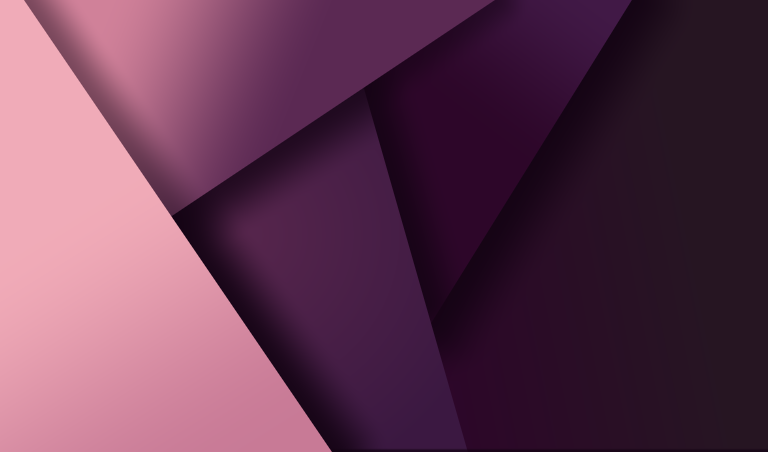
Reproduce this background procedurally as a WebGL 2 fragment shader.

```glsl
#version 300 es
precision highp float;
// Overlapping paper-like panels in pink and plum, with soft cast shadows.

uniform vec2 u_resolution;
out vec4 fragColor;

// Panel edges, in canvas heights; each panel lies to the left of start -> end.
const vec2 PINK_START = vec2(0.7345, 0.0),    PINK_END = vec2(0.053, 1.0);
const vec2 TOP_START = vec2(0.383, 0.524),    TOP_END = vec2(1.095, 1.0);
const vec2 MIDDLE_START = vec2(1.035, 0.0),   MIDDLE_END = vec2(0.805, 0.805);
const vec2 WEDGE_START = vec2(0.958, 0.292),  WEDGE_END = vec2(1.398, 1.0);

// Colours
const vec3 PINK_LIGHT = vec3(0.943, 0.670, 0.720);
const vec3 PINK_DEEP = vec3(0.785, 0.480, 0.590);
const vec3 ROSE = vec3(0.815, 0.505, 0.600);
const vec3 MAUVE = vec3(0.355, 0.160, 0.325);
const vec3 PLUM = vec3(0.340, 0.148, 0.300);
const vec3 VIOLET = vec3(0.230, 0.095, 0.255);
const vec3 WINE = vec3(0.175, 0.025, 0.160);
const vec3 INDIGO = vec3(0.255, 0.098, 0.275);
const vec3 CHARCOAL = vec3(0.150, 0.082, 0.135);
const vec3 SHADOW = vec3(0.075, 0.012, 0.075);

const float BORDER = 0.006;

// Signed distance to an edge line, positive on its left.
float side(vec2 p, vec2 a, vec2 b) {
    vec2 d = normalize(b - a);
    return dot(p - a, vec2(-d.y, d.x));
}

float segmentDistance(vec2 p, vec2 a, vec2 b) {
    vec2 ap = p - a, ab = b - a;
    return length(ap - ab * clamp(dot(ap, ab) / dot(ab, ab), 0.0, 1.0));
}

// Darkens a surface near the edge that casts a shadow on it.
vec3 shade(vec3 color, vec2 p, vec2 a, vec2 b, float width, float strength) {
    float fade = 1.0 - smoothstep(0.0, width, segmentDistance(p, a, b));
    return mix(color, SHADOW, strength * fade);
}

// Antialiased coverage of a panel.
float cover(vec2 p, vec2 a, vec2 b) {
    return clamp(side(p, a, b) * u_resolution.y + 0.5, 0.0, 1.0);
}

// Smooth ramp from 0 to 1 between two points.
float ramp(vec2 p, vec2 a, vec2 b) {
    vec2 ab = b - a;
    return smoothstep(0.0, 1.0, dot(p - a, ab) / dot(ab, ab));
}

void main() {
    vec2 p = gl_FragCoord.xy / u_resolution.y;

    // Dark ground on the right
    vec3 color = mix(WINE, CHARCOAL, clamp((p.x + 0.2 * p.y - 1.02) / 0.6, 0.0, 1.0));
    color = shade(color, p, WEDGE_START, WEDGE_END, 0.15, 0.9);

    // Wine wedge
    vec3 wedge = mix(WINE, INDIGO, ramp(p, vec2(1.06, 0.71), vec2(1.30, 1.03)));
    wedge = shade(wedge, p, vec2(0.94, 0.33), MIDDLE_END, 0.11, 0.8);
    wedge = shade(wedge, p, TOP_START, TOP_END, 0.08, 0.5);
    color = mix(color, wedge, cover(p, WEDGE_START, WEDGE_END));

    // Plum panel in the middle
    float glow = clamp(length(p - vec2(0.53, 0.48)) / 0.58, 0.0, 1.0);
    vec3 middle = mix(PLUM, VIOLET, glow);
    middle = shade(middle, p, TOP_START, TOP_END, 0.13, 0.75);
    middle = shade(middle, p, PINK_START, PINK_END, 0.13, 0.9);
    color = mix(color, middle, cover(p, MIDDLE_START, MIDDLE_END));

    // Rose to mauve panel at the top
    vec3 top = mix(ROSE, MAUVE, ramp(p, vec2(0.24, 1.0), vec2(0.69, 0.82)));
    top = shade(top, p, PINK_START, PINK_END, 0.10, 0.45);
    color = mix(color, top, cover(p, TOP_START, TOP_END));

    // Thin dark border along the bottom
    color = mix(color, SHADOW, 0.7 * (1.0 - smoothstep(0.5 * BORDER, 1.5 * BORDER, p.y)));

    // Pink panel on the left
    vec3 pink = mix(PINK_LIGHT, PINK_DEEP, ramp(p, vec2(0.20, 0.56), vec2(0.55, 0.0)));
    color = mix(color, pink, cover(p, PINK_START, PINK_END));

    fragColor = vec4(color, 1.0);
}
```
